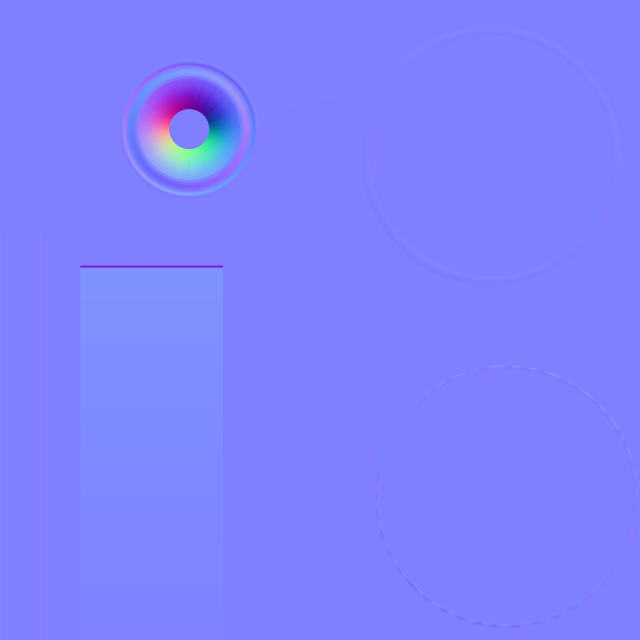
Write a three.js fragment shader that draws this texture map.

```glsl
// Tangent-space normal map: a conical dish with raised rims, a sloping panel with
// a sharp ledge, two shallow circular grooves and faint radial scratches.
// Each part adds an xy tilt; the final tilt is packed as a unit normal colour.
varying vec2 vUv;

const float EDGE = 0.0010;
const vec2 DISH_CENTER = vec2(0.2956, 0.7982);
const vec2 GROOVE_CENTER = vec2(0.767, 0.7565);
const vec2 RIM_CENTER = vec2(0.7917, 0.2245);

float hash(float n) {
  n = fract(n * 0.1031);
  n *= n + 33.33;
  return fract(n * (n + n));
}

float noise(float x) {
  float f = fract(x);
  return mix(hash(floor(x)), hash(floor(x) + 1.0), f * f * (3.0 - 2.0 * f));
}

// Soft bump of given half width around a position
float bump(float x, float center, float width) {
  float t = (x - center) / width;
  return exp(-t * t);
}

// Antialiased span from low to high
float span(float x, float low, float high) {
  return smoothstep(low - EDGE, low + EDGE, x)
       * (1.0 - smoothstep(high - EDGE, high + EDGE, x));
}

vec2 direction(vec2 d) {
  return d / max(length(d), 0.0001);
}

// Steep inward cone around a flat hub, with counter-sloped rims outside it
vec2 dishTilt(vec2 d) {
  float r = length(d);
  float slope = mix(1.5, 0.30, smoothstep(0.026, 0.083, r));
  float streak = 0.94 + 0.12 * noise(atan(d.y, d.x) * 14.0 + 60.0);
  vec2 cone = -direction(d * vec2(0.6, 1.0)) * sin(min(slope * streak, 1.5));
  float rim = 0.26 * bump(r, 0.0895, 0.0055) - 0.30 * bump(r, 0.1015, 0.0028)
            - 0.16 * bump(r, 0.0815, 0.0012) + 0.06 * bump(r, 0.1075, 0.002);
  float outside = smoothstep(0.0785, 0.0805, r);
  return cone * span(r, 0.0312, 0.0795) + direction(d) * rim * outside;
}

// Broad, barely visible circular groove
vec2 grooveTilt(vec2 d) {
  float r = length(d);
  float slope = 0.042 * bump(r, 0.200, 0.0045) - 0.038 * bump(r, 0.191, 0.003)
              - 0.018 * bump(r, 0.207, 0.003);
  return direction(d) * slope;
}

// Fine circular rim whose facets glint along its length
vec2 rimTilt(vec2 d) {
  float r = length(d);
  float angle = atan(d.y, d.x);
  float glint = 0.45 + 0.55 * sin(angle * 42.0 + 3.0 * noise(angle * 9.0 + 40.0));
  float slope = 0.22 * glint * bump(r, 0.2035, 0.0016)
              - 0.10 * (1.0 - 0.6 * glint) * bump(r, 0.2005, 0.0015);
  return direction(d) * slope;
}

// Sparse radial scratches, tilted across their length
vec2 scratchTilt(vec2 d, float count, float seed, float inner, float outer) {
  float r = length(d);
  float turn = atan(d.y, d.x) / 6.2831853 + 0.5;
  float cell = floor(turn * count);
  float across = fract(turn * count) - 0.5;
  float strength = smoothstep(0.45, 1.0, hash(cell + seed));
  float start = inner + 0.06 * hash(cell + seed + 71.0);
  float end = mix(start, outer, 0.4 + 0.6 * hash(cell + seed + 137.0));
  float reach = smoothstep(start, start + 0.03, r)
              * (1.0 - smoothstep(end - 0.03, end, r));
  float profile = across * exp(-across * across * 22.0);
  vec2 side = direction(vec2(-d.y, d.x));
  return side * profile * strength * reach * 0.16;
}

// Panel that steepens towards its top and ends in a downward ledge
vec2 panelTilt(vec2 p) {
  float width = span(p.x, 0.1255, 0.3485);
  float face = width * span(p.y, -0.01, 0.583);
  float ledge = width * span(p.y, 0.5820, 0.5850);
  float climb = clamp(p.y / 0.583, 0.0, 1.0);
  vec2 slope = vec2(-0.015 * climb, mix(0.012, 0.145, climb));
  return mix(slope * face, vec2(0.0, -0.84), ledge);
}

// Hairline vertical seams on the left
vec2 seamTilt(vec2 p) {
  float low = 1.0 - smoothstep(0.63, 0.645, p.y);
  float seams = 0.10 * bump(p.x, 0.064, 0.0010) + 0.06 * bump(p.x, 0.001, 0.001)
              + 0.025 * bump(p.x, 0.1235, 0.0015);
  return vec2(seams * low, 0.0);
}

void main() {
  vec2 dish = vUv - DISH_CENTER;
  vec2 groove = vUv - GROOVE_CENTER;
  vec2 rim = vUv - RIM_CENTER;

  vec2 tilt = dishTilt(dish) + grooveTilt(groove) + rimTilt(rim);
  tilt += panelTilt(vUv) + seamTilt(vUv);
  tilt += scratchTilt(dish, 46.0, 11.0, 0.11, 0.32) * 0.7;
  tilt += scratchTilt(groove, 60.0, 29.0, 0.20, 0.33) * 0.6;
  tilt += scratchTilt(rim, 52.0, 53.0, 0.02, 0.20) * 0.6;
  tilt += scratchTilt(rim, 64.0, 83.0, 0.205, 0.31) * 0.6;

  vec3 normal = vec3(tilt, sqrt(max(1.0 - dot(tilt, tilt), 0.0)));
  gl_FragColor = vec4(normal * 0.5 + 0.5, 1.0);
}
```
